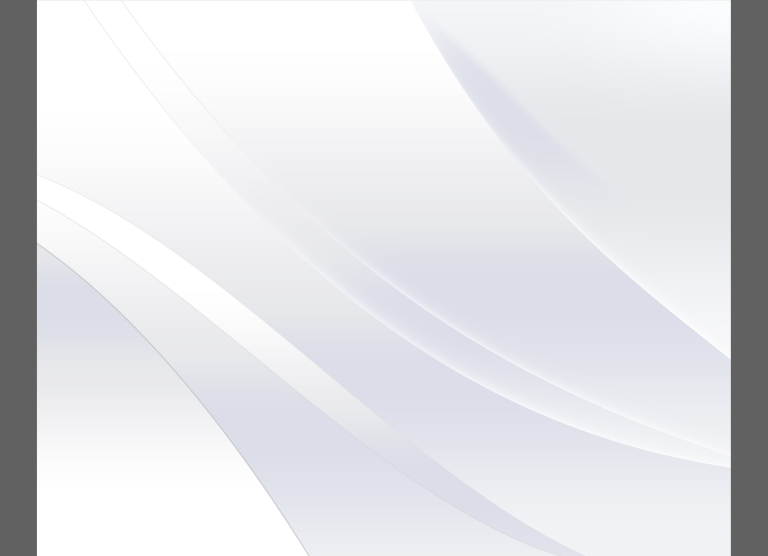
A WebGL 2 fragment shader for this background:

```glsl
#version 300 es
precision highp float;

uniform vec2 u_resolution;
out vec4 fragColor;

const vec3 WHITE = vec3(1.0);
const vec3 SILVER = vec3(0.905, 0.908, 0.92);
const vec3 BLUE = vec3(0.857, 0.868, 0.91);
const vec3 PALE = vec3(0.945, 0.95, 0.96);

// Cubic through four knots, evaluated at x
float cubic(float x, vec4 kx, vec4 ky) {
  float sum = 0.0;
  for (int i = 0; i < 4; i++) {
    float term = ky[i];
    for (int j = 0; j < 4; j++) {
      if (j != i) term *= (x - kx[j]) / (kx[i] - kx[j]);
    }
    sum += term;
  }
  return sum;
}

// Approximate signed distance, positive above the curve
float above(vec2 p, vec4 kx, vec4 ky) {
  float y = cubic(p.x, kx, ky);
  float slope = (cubic(p.x + 0.005, kx, ky) - y) / 0.005;
  return (y - p.y) / sqrt(1.0 + slope * slope);
}

// Vertical sheen: white, silver, blue at the middle, then pale
vec3 sheen(float y, float top, float middle, float low) {
  vec3 c = mix(WHITE, SILVER, smoothstep(top, middle - 0.06, y));
  c = mix(c, BLUE, smoothstep(middle - 0.12, middle, y));
  return mix(c, PALE, smoothstep(middle + 0.03, low, y));
}

float cover(float d, float pixel) {
  return smoothstep(-0.6 * pixel, 0.6 * pixel, d);
}

float stroke(float d, float width, float pixel) {
  return 1.0 - smoothstep(width, width + pixel, abs(d));
}

// Glow fading away on the positive side of an edge
float rim(float d, float width, float pixel) {
  return cover(d, pixel) * exp(-max(d, 0.0) / width);
}

void main() {
  // Canvas height is one, y runs downward
  vec2 p = gl_FragCoord.xy / u_resolution * vec2(1.384, 1.0);
  p.y = 1.0 - p.y;
  float pixel = 1.0 / u_resolution.y;

  float corner = above(p, vec4(0.739, 0.901, 1.117, 1.317), vec4(0.0, 0.252, 0.483, 0.647));
  float bandTop = above(p, vec4(0.218, 0.541, 0.901, 1.317), vec4(0.0, 0.375, 0.641, 0.82));
  float bandLow = above(p, vec4(0.151, 0.432, 0.829, 1.317), vec4(0.0, 0.353, 0.672, 0.841));
  float ribbonTop = above(p, vec4(0.067, 0.396, 0.721, 1.054), vec4(0.315, 0.514, 0.78, 1.0));
  float ribbonLow = above(p, vec4(0.067, 0.36, 0.631, 1.009), vec4(0.36, 0.562, 0.78, 1.0));
  ribbonLow = max(ribbonLow, ribbonTop);
  float foot = above(p, vec4(0.067, 0.216, 0.36, 0.557), vec4(0.438, 0.562, 0.721, 1.0));
  float fold = above(p, vec4(0.739, 0.901, 1.081, 1.171), vec4(0.0, 0.153, 0.324, 0.387));

  // Broad field and the curved band crossing it
  vec3 color = sheen(p.y, 0.17, 0.66, 0.97);
  float lit = smoothstep(0.25, 0.55, p.y);
  color = mix(color, sheen(p.y, 0.08, 0.56, 0.84), cover(bandLow, pixel));
  color = mix(color, WHITE, 0.65 * lit * rim(bandLow, 0.011, pixel));
  color = mix(color, sheen(p.y, 0.06, 0.51, 0.84), cover(bandTop, pixel));
  color = mix(color, WHITE, 0.65 * lit * rim(bandTop, 0.008, pixel));
  float hairline = max(stroke(bandTop, 0.0003, pixel), stroke(bandLow, 0.0003, pixel));
  color = mix(color, vec3(0.91), 0.6 * (1.0 - smoothstep(0.15, 0.35, p.y)) * hairline);

  // Upper right corner with a soft inner fold
  float lift = smoothstep(0.0, 0.24, p.y);
  vec3 cornerColor = mix(vec3(0.955, 0.96, 0.968), vec3(0.9, 0.905, 0.92), lift);
  cornerColor += 0.03 * smoothstep(0.95, 1.317, p.x) * (1.0 - lift);
  cornerColor = mix(cornerColor, vec3(0.965, 0.968, 0.975), smoothstep(0.32, 0.64, p.y));
  float foldShade = smoothstep(0.012, -0.012, fold) * smoothstep(-0.02, 0.17, p.y);
  foldShade *= 1.0 - smoothstep(0.22, 0.4, p.y);
  cornerColor = mix(cornerColor, BLUE, 0.9 * foldShade);
  float cornerRim = mix(0.3, 0.75, smoothstep(0.15, 0.4, p.y));
  cornerColor = mix(cornerColor, WHITE, cornerRim * rim(corner, 0.008, pixel));
  color = mix(color, cornerColor, cover(corner, pixel));

  // White ribbon
  color = mix(color, sheen(p.y, 0.5, 0.85, 1.2), cover(-ribbonTop, pixel));
  color = mix(color, vec3(0.86), 0.35 * stroke(ribbonTop, 0.0003, pixel));

  // Sheet under the ribbon
  color = mix(color, sheen(p.y, 0.29, 0.75, 1.08), cover(-ribbonLow, pixel));
  color = mix(color, vec3(0.82), 0.35 * stroke(ribbonLow, 0.0003, pixel));

  // Lower left foot, brightening downward
  vec3 footColor = mix(SILVER, BLUE, smoothstep(0.44, 0.53, p.y));
  footColor = mix(footColor, SILVER, smoothstep(0.56, 0.67, p.y));
  footColor = mix(footColor, WHITE, smoothstep(0.64, 0.9, p.y));
  color = mix(color, footColor, cover(-foot, pixel));
  color = mix(color, vec3(0.72), 0.55 * stroke(foot, 0.0003, pixel));

  // Thin top border and dark side margins
  color = mix(color, vec3(0.93), 0.7 * (1.0 - smoothstep(0.001, 0.003, p.y)));
  float inside = cover(p.x - 0.0665, pixel) * cover(1.317 - p.x, pixel);
  fragColor = vec4(mix(vec3(0.38), color, inside), 1.0);
}
```
